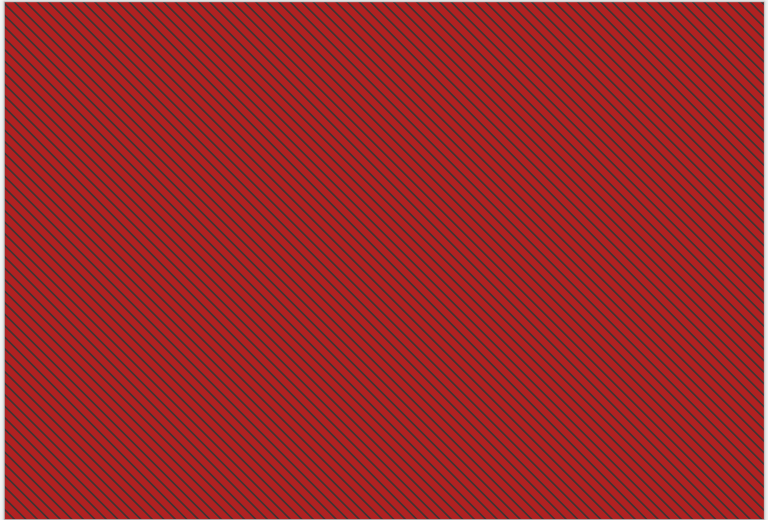
A WebGL 2 fragment shader for this pattern:

```glsl
#version 300 es
precision highp float;

uniform vec2 u_resolution;
out vec4 fragColor;

// Distance to the nearest diagonal line, in canvas widths
float stripeDistance(vec2 p, float repeats) {
    float phase = (p.x + p.y - 0.798) * repeats;
    return abs(fract(phase + 0.5) - 0.5) / repeats * 0.70711;
}

// Signed distance to an axis-aligned panel, negative inside
float panelDistance(vec2 p, vec2 low, vec2 high) {
    vec2 q = max(low - p, p - high);
    return length(max(q, 0.0)) + min(max(q.x, q.y), 0.0);
}

void main() {
    vec2 p = gl_FragCoord.xy / u_resolution.x;
    float pixel = 1.0 / u_resolution.x;
    float top = u_resolution.y / u_resolution.x;

    vec3 red = vec3(0.69, 0.13, 0.13);
    vec3 charcoal = vec3(0.25, 0.20, 0.20);
    vec3 paper = vec3(0.96);

    // Thin dark stripes falling to the right
    float stripe = stripeDistance(p, 66.8);
    float ink = 1.0 - smoothstep(-0.6 * pixel, 0.6 * pixel, stripe - 0.00108);
    vec3 cloth = mix(red, charcoal, ink);

    // Pale margin with a soft shadow around the panel
    float panel = panelDistance(p, vec2(0.0062, 0.0010), vec2(0.9945, top - 0.0030));
    float shadow = exp(-max(panel, 0.0) / 0.0016);
    vec3 margin = mix(paper, vec3(0.50), 0.7 * shadow);

    float outside = smoothstep(-0.5 * pixel, 0.5 * pixel, panel);
    fragColor = vec4(mix(cloth, margin, outside), 1.0);
}
```
